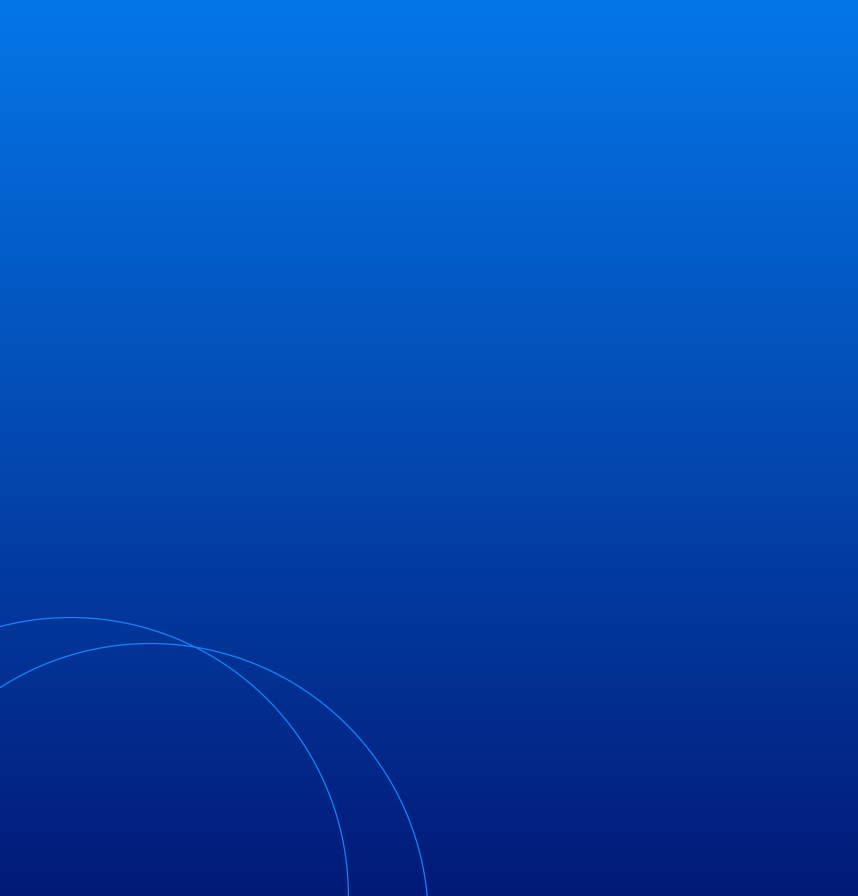
Write a WebGL 2 fragment shader that draws this background.

```glsl
#version 300 es
precision highp float;

uniform vec2 u_resolution;
out vec4 fragColor;

const vec3 DEEP_BLUE = vec3(0.006, 0.098, 0.467);
const vec3 BRIGHT_BLUE = vec3(0.016, 0.463, 0.910);
const vec3 LINE_BLUE = vec3(0.08, 0.52, 0.97);

// Vertical gradient from the bottom edge to the top edge
vec3 backdrop(float height) {
    return mix(DEEP_BLUE, BRIGHT_BLUE, height);
}

// Distance to the outline of a circle
float ringDistance(vec2 point, vec2 center, float radius) {
    return abs(length(point - center) - radius);
}

// Share of a pixel covered by a thin line
float lineCoverage(float dist, float width, float pixel) {
    float coverage = (0.5 * (width + pixel) - dist) / pixel;
    return clamp(coverage, 0.0, min(1.0, width / pixel));
}

void main() {
    // Canvas height is one unit
    float pixel = 1.0 / u_resolution.y;
    vec2 point = gl_FragCoord.xy * pixel;
    vec3 color = backdrop(point.y);

    // Two equal rings, the second shifted right and down
    vec2 firstCenter = vec2(0.0785, 0.0005);
    vec2 ringShift = vec2(0.0893, -0.0290);
    float ringRadius = 0.3103;
    float lineWidth = 0.0014;

    for (int i = 0; i < 2; i++) {
        vec2 center = firstCenter + float(i) * ringShift;
        float dist = ringDistance(point, center, ringRadius);
        color = mix(color, LINE_BLUE, lineCoverage(dist, lineWidth, pixel));
    }

    fragColor = vec4(color, 1.0);
}
```
